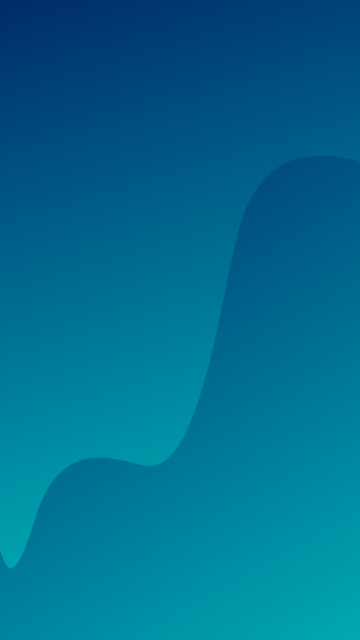
Write a Shadertoy shader that draws this background.

```glsl
// A navy-to-teal backdrop with one large flowing wave in front of it.
// The wave crest is a chain of cubic Hermite spans; both layers are
// tilted linear gradients drawn from the same two-colour ramp.

const vec3 NAVY = vec3(0.0, 0.17, 0.42);
const vec3 TEAL = vec3(0.0, 0.66, 0.70);

// Crest knots: position x, height y, slope dy/dx, in canvas fractions
const int KNOTS = 13;
const vec3 CREST[KNOTS] = vec3[KNOTS](
    vec3(0.0, 0.141, -1.9),
    vec3(0.029, 0.112, 0.0),
    vec3(0.093, 0.182, 1.8),
    vec3(0.139, 0.242, 0.79),
    vec3(0.278, 0.285, 0.0),
    vec3(0.347, 0.280, -0.11),
    vec3(0.414, 0.272, 0.0),
    vec3(0.579, 0.428, 2.19),
    vec3(0.630, 0.558, 2.76),
    vec3(0.667, 0.648, 1.91),
    vec3(0.718, 0.708, 0.76),
    vec3(0.903, 0.756, 0.0),
    vec3(1.0, 0.747, -0.2)
);

// Cubic curve through two knots with the given end slopes
float hermite(vec3 a, vec3 b, float x) {
    float span = b.x - a.x;
    float t = clamp((x - a.x) / span, 0.0, 1.0);
    float s = 1.0 - t;
    float ends = mix(a.y, b.y, t * t * (3.0 - 2.0 * t));
    return ends + span * t * s * (a.z * s - b.z * t);
}

float crestHeight(float x) {
    float height = CREST[0].y;
    for (int i = 0; i < KNOTS - 1; i++) {
        if (x >= CREST[i].x) height = hermite(CREST[i], CREST[i + 1], x);
    }
    return height;
}

vec3 ramp(float t) {
    return mix(NAVY, TEAL, clamp(t, 0.0, 1.0));
}

void mainImage(out vec4 fragColor, in vec2 fragCoord) {
    vec2 uv = fragCoord / iResolution.xy;

    // Tilted gradients of the two layers
    vec3 backdrop = ramp(1.07 * (1.0 - uv.y) + 0.18 * uv.x);
    vec3 wave = ramp(1.0 - 0.908 * uv.y - 0.286 * (1.0 - uv.x));

    // Smooth crest edge, about one pixel wide
    float above = uv.y - crestHeight(uv.x);
    float edge = max(0.7 * fwidth(above), 1e-5);
    float cover = 1.0 - smoothstep(-edge, edge, above);

    fragColor = vec4(mix(backdrop, wave, cover), 1.0);
}
```
